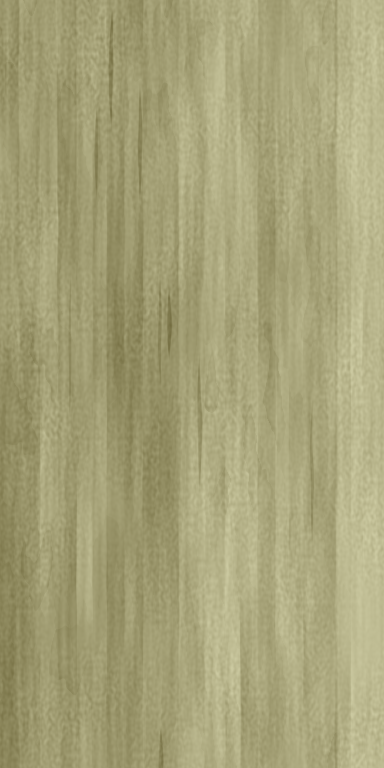
Reproduce this texture procedurally as a Shadertoy shader.

```glsl
const vec3 DARK_OLIVE = vec3(0.55, 0.53, 0.36);
const vec3 PALE_STRAW = vec3(0.77, 0.76, 0.60);
const float BASE_TONE = 0.37;        // 0 is dark olive, 1 is pale straw
const float STAVE_COUNT = 21.0;      // vertical strips across the width
const float STAVE_CONTRAST = 0.36;
const float STAIN_CONTRAST = 0.50;
const float FEATHER_CONTRAST = 0.17;
const float FIBRE_CONTRAST = 0.20;
const float GRAIN_CONTRAST = 0.27;
const float CRACK_DEPTH = 0.55;
const int CRACK_COUNT = 9;

vec2 hash2(vec2 p) {
    vec3 q = fract(vec3(p.xyx) * vec3(0.1031, 0.1030, 0.0973));
    q += dot(q, q.yzx + 33.33);
    return fract((q.xx + q.yz) * q.zy);
}

// Gradient noise, roughly -1 to 1
float noise(vec2 p) {
    vec2 cell = floor(p), f = p - cell;
    vec2 u = f * f * f * (f * (f * 6.0 - 15.0) + 10.0);
    vec2 e = vec2(0.0, 1.0);
    float a = dot(hash2(cell) * 2.0 - 1.0, f);
    float b = dot(hash2(cell + e.yx) * 2.0 - 1.0, f - e.yx);
    float c = dot(hash2(cell + e.xy) * 2.0 - 1.0, f - e.xy);
    float d = dot(hash2(cell + e.yy) * 2.0 - 1.0, f - e.yy);
    return 1.5 * mix(mix(a, b, u.x), mix(c, d, u.x), u.y);
}

float fbm(vec2 p) {
    float sum = 0.0, gain = 0.6;
    for (int i = 0; i < 3; i++) {
        sum += gain * noise(p);
        p = p * 2.03 + 17.3;
        gain *= 0.5;
    }
    return sum;
}

// Steps with one soft and one crisp side, like overlapping stains
float terrace(float v, float steps) {
    float s = v * steps, f = fract(s);
    return (floor(s) + 0.35 * f + 0.65 * smoothstep(0.88, 0.98, f)) / steps;
}

// Tone of one strip: its own shade plus stains that stop at its edges
float staveTone(float id, vec2 p) {
    float shade = 0.9 * (hash2(vec2(id, 5.0)).x - 0.5);
    shade += 0.7 * noise(vec2(id * 7.37 + 0.5, p.y * 1.2));
    vec2 shift = 0.35 * (hash2(vec2(id, 19.0)) - 0.5);
    float stain = terrace(fbm((p + shift) * vec2(11.0, 2.0) + 9.0), 4.0);
    return STAVE_CONTRAST * shade + STAIN_CONTRAST * stain;
}

float staves(vec2 p, vec2 ragged) {
    float x = p.x + 0.03 * noise(vec2(p.x * 9.0, 3.5)) + 0.003 * noise(p * vec2(4.0, 9.0));
    x *= STAVE_COUNT;
    float id = floor(x);
    float blend = smoothstep(0.90, 1.0, x - id);
    return mix(staveTone(id, ragged), staveTone(id + 1.0, ragged), blend);
}

// Sparse flakes: crisp on the lower edge, fading away above it
float feathers(vec2 p) {
    float v = noise(p * vec2(19.0, 5.0) + 61.0);
    float flake = smoothstep(0.18, 0.22, v) * (1.0 - smoothstep(0.22, 0.6, v));
    float region = smoothstep(-0.1, 0.25, noise(p * vec2(4.0, 1.2) + 23.0));
    return flake * region;
}

// Thin tapering dark slits along the grain
float cracks(vec2 p) {
    float dark = 0.0;
    for (int i = 0; i < CRACK_COUNT; i++) {
        vec2 r = hash2(vec2(float(i) * 3.7, 41.0));
        vec2 s = hash2(vec2(float(i) * 5.1, 73.0));
        vec2 q = p - vec2(0.15 + 0.7 * r.x, 2.0 * r.y);
        q.x += 0.003 * noise(vec2(p.y * 8.0, float(i) + 0.5));
        float along = abs(q.y) / mix(0.06, 0.22, s.x);
        float width = mix(0.003, 0.008, s.y) * max(1.0 - along, 0.0);
        float slit = 1.0 - smoothstep(0.5 * width, width + 0.002, abs(q.x));
        dark = max(dark, slit * smoothstep(1.0, 0.6, along) * mix(0.4, 1.0, s.y));
    }
    return dark;
}

void mainImage(out vec4 fragColor, in vec2 fragCoord) {
    vec2 p = fragCoord / iResolution.x;
    vec2 ragged = p + vec2(0.006, 0.02) * noise(p * vec2(50.0, 30.0));

    // Broad light: dim left side, pale calm strip at the right
    float paleStrip = smoothstep(0.874, 0.882, p.x + 0.002 * noise(p * vec2(3.0, 8.0)));
    float tone = BASE_TONE + 0.20 * smoothstep(0.1, 0.85, p.x) + 0.26 * paleStrip;
    tone += 0.12 * noise(p * vec2(2.0, 1.3) + 4.0);

    // Strips, stains and flakes
    float calm = mix(1.0, 0.55, paleStrip);
    tone += calm * staves(p, ragged);
    tone -= calm * FEATHER_CONTRAST * feathers(ragged);

    // Fibres and fine mottling
    tone += FIBRE_CONTRAST * noise(p * vec2(75.0, 3.5));
    float roughness = max(0.7 + 0.7 * noise(p * vec2(6.0, 4.0) + 31.0), 0.25);
    tone += GRAIN_CONTRAST * roughness * noise(p * vec2(115.0, 75.0));

    tone -= CRACK_DEPTH * cracks(p);
    tone = clamp(tone, -0.6, 1.12);
    fragColor = vec4(mix(DARK_OLIVE, PALE_STRAW, tone), 1.0);
}
```
